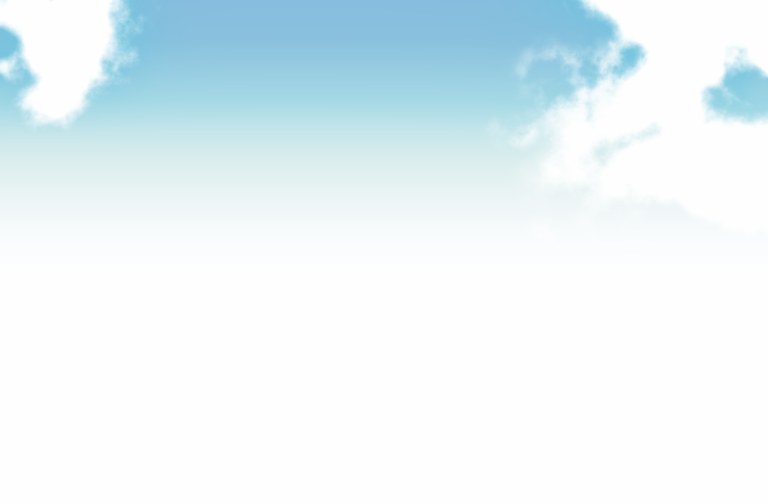
Reproduce this background procedurally as a Shadertoy shader.

```glsl
#define CANVAS_RATIO 1.524
#define NOISE_SCALE 9.0
#define OCTAVES 6
#define EDGE_ROUGHNESS 0.15
#define EDGE_SOFTNESS 0.023
#define WISP_STRENGTH 0.85
#define HALO_STRENGTH 0.75
#define HALO_WIDTH 0.045
#define CLOUD_WHITE vec3(0.995, 0.997, 0.997)
#define HALO_CYAN vec3(0.43, 0.77, 0.87)

// Sky stops: colour, then depth below the top edge
const vec4 SKY[8] = vec4[8](
    vec4(0.530, 0.740, 0.870, 0.00), vec4(0.540, 0.755, 0.870, 0.08),
    vec4(0.650, 0.850, 0.900, 0.20), vec4(0.770, 0.900, 0.920, 0.26),
    vec4(0.860, 0.932, 0.932, 0.32), vec4(0.930, 0.960, 0.962, 0.40),
    vec4(0.975, 0.987, 0.992, 0.47), vec4(0.995, 0.996, 0.996, 0.54));

// Cloud bodies: centre, then radii
const vec4 PUFFS[9] = vec4[9](
    vec4(0.145, 0.945, 0.108, 0.120), vec4(0.050, 1.000, 0.080, 0.055),
    vec4(0.083, 0.800, 0.036, 0.026), vec4(0.010, 0.870, 0.026, 0.020),
    vec4(1.430, 0.950, 0.200, 0.160), vec4(1.260, 1.010, 0.100, 0.050),
    vec4(1.320, 0.810, 0.120, 0.095), vec4(1.410, 0.670, 0.235, 0.115),
    vec4(1.210, 0.745, 0.060, 0.045));

// Thin veils: centre, then radii
const vec4 VEILS[4] = vec4[4](
    vec4(1.180, 0.810, 0.160, 0.130), vec4(1.025, 0.745, 0.060, 0.045),
    vec4(1.240, 0.640, 0.190, 0.140), vec4(1.085, 0.525, 0.050, 0.050));

float hash(vec2 cell) {
    vec3 h = fract(cell.xyx * 0.1031);
    h += dot(h, h.yzx + 33.33);
    return fract((h.x + h.y) * h.z);
}

float noise(vec2 p) {
    vec2 cell = floor(p), f = fract(p);
    f = f * f * (3.0 - 2.0 * f);
    vec2 e = vec2(0.0, 1.0);
    return mix(mix(hash(cell), hash(cell + e.yx), f.x),
               mix(hash(cell + e), hash(cell + 1.0), f.x), f.y);
}

float fbm(vec2 p) {
    float sum = 0.0, amplitude = 0.5;
    for (int i = 0; i < OCTAVES; i++) {
        sum += amplitude * noise(p);
        p = mat2(1.6, 1.2, -1.2, 1.6) * p + 17.3;
        amplitude *= 0.52;
    }
    return sum;
}

// Approximate signed distance to an ellipse
float ellipse(vec2 p, vec4 shape) {
    return (length((p - shape.xy) / shape.zw) - 1.0) * min(shape.z, shape.w);
}

float smoothMin(float a, float b, float k) {
    float h = max(k - abs(a - b), 0.0) / k;
    return min(a, b) - h * h * k * 0.25;
}

vec3 skyColour(float depth) {
    vec3 colour = SKY[0].rgb;
    for (int i = 1; i < 8; i++) {
        float start = SKY[i - 1].w;
        float t = clamp((depth - start) / (SKY[i].w - start), 0.0, 1.0);
        colour = mix(colour, SKY[i].rgb, t);
    }
    return colour;
}

void mainImage(out vec4 fragColor, in vec2 fragCoord) {
    vec2 p = fragCoord / iResolution.xy * vec2(CANVAS_RATIO, 1.0);
    float billow = fbm(p * NOISE_SCALE) - 0.5;
    float detail = fbm(p * NOISE_SCALE * 2.2 + 41.0);

    // Dense bodies, with an opening at the right edge
    float body = 1.0;
    for (int i = 0; i < 9; i++) body = smoothMin(body, ellipse(p, PUFFS[i]), 0.025);
    float opening = ellipse(p, vec4(1.515, 0.825, 0.045, 0.045));
    body = max(body, -opening);
    float edge = body - billow * EDGE_ROUGHNESS - (detail - 0.5) * 0.04;
    float cover = 1.0 - smoothstep(-EDGE_SOFTNESS, EDGE_SOFTNESS, edge);

    // Ragged translucent veils
    float veil = 0.0;
    for (int i = 0; i < 4; i++) {
        vec2 q = (p - VEILS[i].xy) / VEILS[i].zw;
        veil = max(veil, 1.0 - smoothstep(0.2, 1.15, length(q) - billow));
    }
    veil *= smoothstep(0.28, 0.70, detail + billow * 0.5) * WISP_STRENGTH;

    // Cyan halo in the upper sky beside the clouds
    float halo = exp(-max(body, 0.0) / HALO_WIDTH) * smoothstep(0.70, 0.92, p.y);
    vec3 colour = mix(skyColour(1.0 - p.y), HALO_CYAN, halo * HALO_STRENGTH);

    colour = mix(colour, CLOUD_WHITE, veil);
    colour = mix(colour, CLOUD_WHITE, cover);
    fragColor = vec4(colour, 1.0);
}
```
